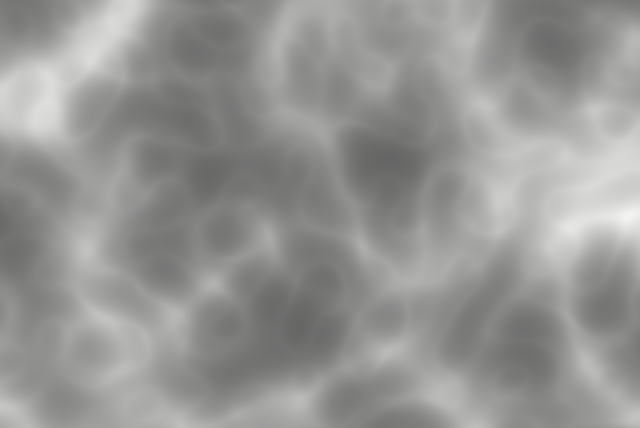
Reproduce this texture procedurally as a Shadertoy shader.

```glsl
// Soft grey clouds: blurred bright ridges winding between dark pools.
// Ridges come from rotated octaves of gradient noise, folded softly at zero,
// then weighted by a few broad shapes and mapped through a tone curve.

const float TAU = 6.2831853;
const vec3 SHADOW_GREY = vec3(0.352, 0.352, 0.350);
const vec3 LIGHT_GREY = vec3(0.962, 0.962, 0.958);

float hash(vec2 p) {
    return fract(sin(dot(p, vec2(127.1, 311.7))) * 43758.5453);
}

// Slope of a random direction at a lattice corner
float cornerSlope(vec2 cell, vec2 offset) {
    float angle = TAU * hash(cell);
    return dot(vec2(cos(angle), sin(angle)), offset);
}

float gradientNoise(vec2 p) {
    vec2 cell = floor(p);
    vec2 f = fract(p);
    vec2 blend = f * f * f * (f * (f * 6.0 - 15.0) + 10.0);
    vec2 e = vec2(1.0, 0.0);
    float low = mix(cornerSlope(cell, f),
                    cornerSlope(cell + e.xy, f - e.xy), blend.x);
    float high = mix(cornerSlope(cell + e.yx, f - e.yx),
                     cornerSlope(cell + e.xx, f - e.xx), blend.x);
    return mix(low, high, blend.y);
}

// Bright along the zero line of the noise, with a rounded crest
float softRidge(float n, float falloff, float rounding) {
    return exp(-falloff * sqrt(n * n + rounding * rounding));
}

float ridgedClouds(vec2 p, float frequency) {
    mat2 turn = mat2(0.8, 0.6, -0.6, 0.8);
    float sum = 0.0;
    float weight = 1.0;
    float total = 0.0;
    p *= frequency;
    for (int octave = 0; octave < 3; octave++) {
        sum += weight * softRidge(gradientNoise(p), 3.5, 0.07);
        total += weight;
        weight *= 0.45;
        p = turn * p * 1.9 + vec2(17.3, 9.1);
    }
    return sum / total;
}

float softSpot(vec2 p, vec2 center, vec2 radius) {
    vec2 d = (p - center) / radius;
    return exp(-dot(d, d));
}

float softRing(vec2 p, vec2 center, float radius, float width) {
    float d = (length(p - center) - radius) / width;
    return exp(-d * d);
}

void mainImage(out vec4 fragColor, in vec2 fragCoord) {
    vec2 p = fragCoord / iResolution.y;
    float aspect = iResolution.x / iResolution.y;

    float light = ridgedClouds(p + vec2(3.7, 5.2), 2.3);

    // Broad layout: dark middle, glowing right edge, pale arc at upper left
    light -= 0.17 * softSpot(p, vec2(0.48 * aspect, 0.58), vec2(0.32, 0.45));
    light += 0.24 * softSpot(p, vec2(0.97 * aspect, 0.53), vec2(0.32, 0.14));
    light += 0.15 * softRing(p, vec2(0.0, 1.02), 0.28, 0.09);

    float tone = pow(clamp(light, 0.0, 1.0), 1.5);
    fragColor = vec4(mix(SHADOW_GREY, LIGHT_GREY, tone), 1.0);
}
```
